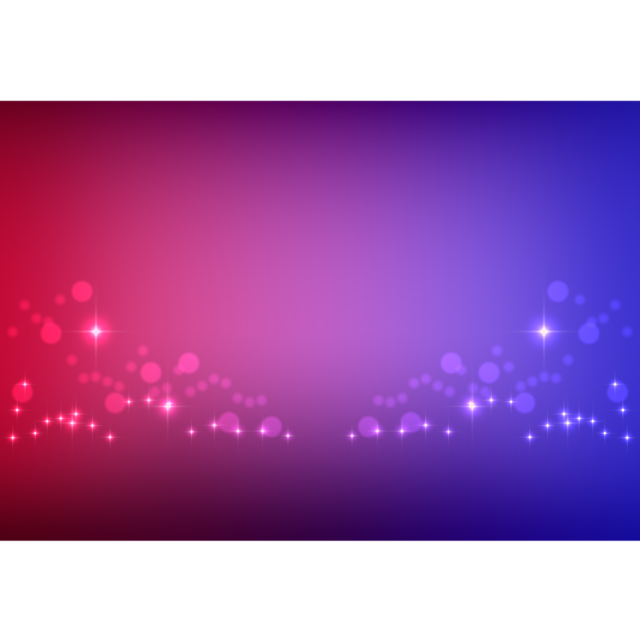
Write a Shadertoy shader that draws this background.

```glsl
// A wide crimson-to-violet-to-blue glow between white margins, with bokeh and stars.
// Three horizontal colour ramps are blended vertically; the lights are scattered
// by loops in the left half and mirrored to the right half.

float hash(float n) {
    return fract(sin(n * 127.1 + 3.7) * 4375.85);
}

// Smooth ramp through five evenly spaced colours
vec3 ramp(float x, vec3 a, vec3 b, vec3 c, vec3 d, vec3 e) {
    vec3 sum = vec3(0.0);
    float total = 0.0;
    vec3 stops[5] = vec3[5](a, b, c, d, e);
    for (int i = 0; i < 5; i++) {
        float offset = x - 0.25 * float(i);
        float weight = exp(-28.0 * offset * offset);
        sum += weight * stops[i];
        total += weight;
    }
    return sum / total;
}

vec3 backdrop(vec2 uv) {
    vec3 top = ramp(uv.x, vec3(0.40, 0.0, 0.09), vec3(0.42, 0.0, 0.26),
        vec3(0.32, 0.0, 0.38), vec3(0.19, 0.02, 0.52), vec3(0.11, 0.09, 0.66));
    vec3 middle = ramp(uv.x, vec3(0.76, 0.0, 0.16), vec3(0.85, 0.29, 0.55),
        vec3(0.77, 0.38, 0.78), vec3(0.54, 0.38, 0.90), vec3(0.19, 0.17, 0.80));
    vec3 bottom = ramp(uv.x, vec3(0.31, 0.0, 0.06), vec3(0.28, 0.0, 0.15),
        vec3(0.19, 0.0, 0.25), vec3(0.13, 0.0, 0.48), vec3(0.07, 0.05, 0.63));
    float rise = clamp((uv.y - 0.47) / 0.373, 0.0, 1.0);
    float fall = clamp((0.485 - uv.y) / 0.33, 0.0, 1.0);
    // The outer sides stay bright further down than the centre
    float centre = smoothstep(0.0, 0.3, min(uv.x, 1.0 - uv.x));
    fall = pow(fall, mix(2.0, 1.25, centre));
    fall = mix(fall, smoothstep(0.0, 1.0, fall), 0.5);
    vec3 color = mix(middle, top, pow(rise, 2.4));
    return mix(color, bottom, fall);
}

float disc(vec2 d, float radius, float blur) {
    return 1.0 - smoothstep(radius - blur, radius + blur, length(d));
}

// x: white core and cross rays, y: coloured halo
vec2 star(vec2 d, float size) {
    d = abs(d) / size;
    float thin = 0.0018 / sqrt(size);
    float rays = exp(-d.x / 0.015 - pow(d.y / thin, 2.0))
               + exp(-d.y / 0.018 - pow(d.x / thin, 2.0));
    float r2 = dot(d, d);
    return vec2(0.7 * rays + exp(-r2 / 0.00005), 0.65 * exp(-r2 / 0.0003));
}

void mainImage(out vec4 fragColor, in vec2 fragCoord) {
    vec2 uv = fragCoord / iResolution.xy;
    float pixel = 1.0 / iResolution.y;
    vec2 p = vec2(min(uv.x, 1.0 - uv.x), uv.y);
    vec3 color = backdrop(uv);

    // Large bokeh, zigzagging under a slope that sinks toward the centre
    float bokeh = 0.0;
    for (int i = 0; i < 8; i++) {
        float n = float(i);
        float x = 0.035 + 0.043 * n + 0.0018 * n * n;
        float y = mix(0.32, 0.6 - 0.62 * x, mod(0.26 + 0.43 * n, 1.25));
        bokeh += 0.22 * disc(p - vec2(x, y), 0.016, 0.002 + pixel);
    }

    // Small soft bokeh
    for (int i = 0; i < 22; i++) {
        float n = float(i);
        float x = 0.02 + 0.0185 * n;
        float y = mix(0.37, 0.61 - 0.57 * x, hash(n));
        bokeh += 0.16 * disc(p - vec2(x, y), 0.0075, 0.003 + pixel);
    }

    // Three large stars along a parabola
    vec2 light = vec2(0.0);
    for (int i = 0; i < 3; i++) {
        float n = float(i);
        vec2 place = vec2(0.15 + 0.2425 * n - 0.1305 * n * n,
                          0.482 - 0.1625 * n + 0.0455 * n * n);
        light += star(p - place, 1.0 - 0.18 * n) * (1.0 - 0.2 * n);
    }

    // Fine sparkles, denser toward the sides
    for (int i = 0; i < 17; i++) {
        float n = float(i);
        float x = 0.02 + 0.43 * pow(n / 16.0, 1.5);
        float y = mix(0.315, 0.44 - 0.26 * x, hash(n + 40.0));
        light += 0.65 * star(p - vec2(x, y), 0.32 + 0.14 * hash(n + 70.0));
    }

    // Tint the lights from rose to blue
    vec3 tint = mix(vec3(1.0, 0.18, 0.45), vec3(0.75, 0.25, 0.9), smoothstep(0.1, 0.5, uv.x));
    tint = mix(tint, vec3(0.42, 0.32, 1.0), smoothstep(0.5, 0.95, uv.x));
    color += tint * (bokeh + light.y);
    vec3 core = mix(vec3(1.0, 0.85, 1.0), vec3(1.0, 0.96, 0.9), uv.x);
    color = mix(color, core, clamp(light.x, 0.0, 1.0));

    // White margins above and below
    float band = smoothstep(-pixel, pixel, 0.3437 - abs(uv.y - 0.4987));
    fragColor = vec4(mix(vec3(1.0), clamp(color, 0.0, 1.0), band), 1.0);
}
```
